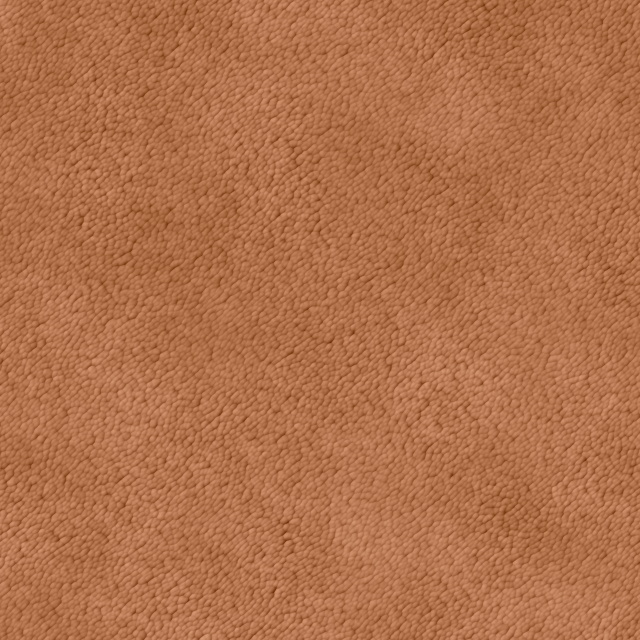
Write a Shadertoy shader that draws this texture.

```glsl
// Soft tan leather: fine slanted pebbles lit from the upper left over cloudy dye.
// Blended cellular noise supplies the pebble slopes, the creases and the mottling;
// layered sines bend the direction of the grain slightly.

const vec3 TAN_DYE = vec3(0.694, 0.445, 0.295);
const vec3 SHADE_TINT = vec3(1.0, 1.0, 1.04);
const float GRAIN_ANGLE = 0.68;
const vec2 GRAIN_DENSITY = vec2(106.0, 158.0); // along and across the grain
const vec2 LIGHT = vec2(-0.25, 0.97);          // in grain axes

vec3 hash3(vec2 p) {
    vec3 q = fract(p.xyx * vec3(0.1031, 0.1030, 0.0973));
    q += dot(q, q.yxz + 33.33);
    return fract((q.xxy + q.yzz) * q.zyx);
}

vec2 rotate(vec2 p, float angle) {
    float c = cos(angle), s = sin(angle);
    return vec2(c * p.x + s * p.y, c * p.y - s * p.x);
}

// Smooth cellular noise: xy = offset to the centre, z = squared distance, w = cell tone
vec4 cells(vec2 p, float sharpness) {
    vec2 base = floor(p);
    vec4 sum = vec4(0.0);
    float total = 0.0;
    for (int y = -1; y <= 1; y++) {
        for (int x = -1; x <= 1; x++) {
            vec2 cell = base + vec2(x, y);
            vec3 random = hash3(cell);
            vec2 offset = cell + mix(vec2(0.08), vec2(0.92), random.xy) - p;
            float dist2 = dot(offset, offset);
            float weight = exp(-sharpness * dist2);
            sum += weight * vec4(offset, dist2, random.z);
            total += weight;
        }
    }
    return sum / total;
}

// Gentle bending of the grain
vec2 bend(vec2 p) {
    vec2 wave = sin(p.yx * vec2(17.0, 21.0) + vec2(0.7, 2.1));
    wave += 0.5 * sin(p.yx * vec2(39.0, 33.0) + p * 19.0 + 1.3);
    return p + 0.003 * wave;
}

// Cloudy dye, centred on zero
float mottling(vec2 p) {
    float sum = 0.0, amplitude = 1.0;
    vec2 q = rotate(p, -0.75) * vec2(5.0, 6.2);
    for (int i = 0; i < 4; i++) {
        sum += amplitude * (cells(q + 17.3 * float(i), 4.5).w - 0.5);
        q = rotate(q, 0.5) * 2.05;
        amplitude *= 0.72;
    }
    return sum;
}

// Brightness of the pebbled surface, centred on zero
float pebbles(vec2 p) {
    vec2 q = rotate(bend(p), GRAIN_ANGLE) * GRAIN_DENSITY;
    vec4 pebble = cells(q, 9.0);
    vec4 pores = cells(q * vec2(1.2, 1.25) + 41.0, 6.0);
    float relief = -dot(pebble.xy, LIGHT);
    float crease = 0.20 - pebble.z;
    return 0.16 * relief + 0.155 * crease
         + 0.05 * (pebble.w - 0.5) + 0.06 * (pores.w - 0.5);
}

void mainImage(out vec4 fragColor, in vec2 fragCoord) {
    vec2 uv = fragCoord / iResolution.y;

    // Four samples per pixel keep the fine grain smooth
    float grain = 0.0;
    for (int i = 0; i < 4; i++) {
        vec2 shift = vec2(i % 2, i / 2) * 0.5 - 0.25;
        grain += 0.25 * pebbles(uv + shift / iResolution.y);
    }

    // Relief is deeper in some patches than in others
    float depth = 0.8 + 0.4 * cells(uv * 8.0 + 5.0, 4.0).w;
    float cloud = mottling(uv);

    // Darker dye is also a little richer
    vec3 color = TAN_DYE + 0.048 * cloud * vec3(0.95, 1.0, 1.15);
    color += grain * depth * SHADE_TINT;
    fragColor = vec4(clamp(color, 0.0, 1.0), 1.0);
}
```
